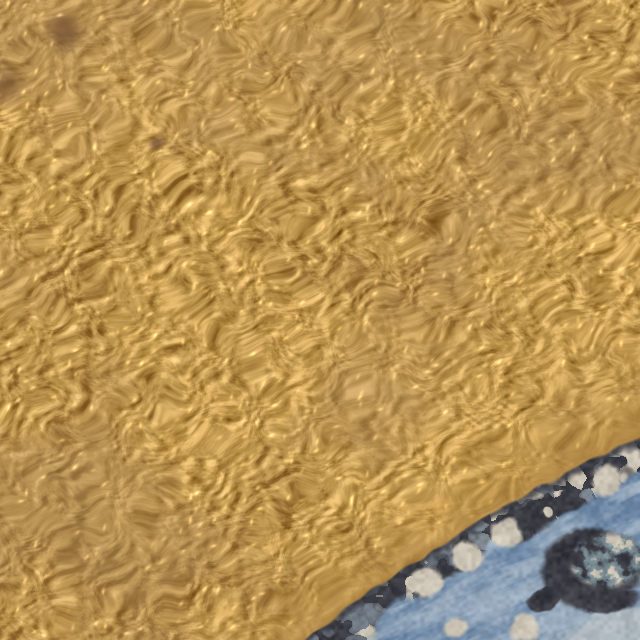
This texture is drawn by a WebGL 2 fragment shader. Its source:

```glsl
#version 300 es
precision highp float;
// Grained gold ground above a curved border of pebbles and blue brushwork.

#define GRAIN_SCALE 62.0
#define GRAIN_DEPTH 0.40
#define MOTTLE 0.15
#define GLINT_CELLS 46.0
#define PEBBLE_CELLS 42.0
#define BAND_WIDTH 0.062

uniform vec2 u_resolution;
out vec4 fragColor;

const vec3 GOLD = vec3(0.74, 0.58, 0.30);
const vec3 GOLD_LIGHT = vec3(0.83, 0.66, 0.36);
const vec3 OCHRE = vec3(0.64, 0.48, 0.25);
const vec3 UMBER = vec3(0.47, 0.33, 0.21);
const vec3 BLUE = vec3(0.49, 0.61, 0.75);
const vec3 PALE = vec3(0.71, 0.74, 0.75);
const vec3 CREAM = vec3(0.80, 0.77, 0.71);
const vec3 INK = vec3(0.23, 0.23, 0.26);

float hash(vec2 p) {
    return fract(sin(dot(p, vec2(127.1, 311.7))) * 43758.5453);
}

vec2 hash2(vec2 p) {
    return vec2(hash(p), hash(p + 37.3));
}

float noise(vec2 p) {
    vec2 i = floor(p), f = fract(p);
    f = f * f * (3.0 - 2.0 * f);
    return mix(mix(hash(i), hash(i + vec2(1, 0)), f.x),
               mix(hash(i + vec2(0, 1)), hash(i + vec2(1, 1)), f.x), f.y);
}

float fbm(vec2 p) {
    float sum = 0.0, amp = 0.5;
    for (int i = 0; i < 4; i++) {
        sum += amp * noise(p);
        p = mat2(1.6, 1.2, -1.2, 1.6) * p + 7.1;
        amp *= 0.5;
    }
    return sum / 0.9375;
}

vec2 rotate(vec2 p, float a) {
    return mat2(cos(a), -sin(a), sin(a), cos(a)) * p;
}

// Soft elliptical patch: 1 at the centre, 0 beyond its rim.
float patchMask(vec2 p, vec2 centre, vec2 radius, float angle, float soft) {
    float d = length(rotate(p - centre, angle) / radius);
    return 1.0 - smoothstep(1.0 - soft, 1.0 + soft, d);
}

// Height of the border curve at x.
float borderHeight(float x) {
    float t = x - 0.475;
    return 0.75 * t - 0.28 * t * t;
}

// Short bright flecks scattered one per cell.
float glints(vec2 uv) {
    vec2 p = uv * GLINT_CELLS, cell = floor(p);
    float sum = 0.0;
    for (int y = -1; y <= 1; y++)
    for (int x = -1; x <= 1; x++) {
        vec2 id = cell + vec2(x, y);
        vec2 r = hash2(id);
        float power = smoothstep(0.55, 1.0, hash(id + 91.7));
        vec2 q = rotate(p - id - r, 0.2 + 1.3 * hash(id + 5.9));
        sum += power * exp(-dot(q * q, vec2(18.0, 75.0)));
    }
    return sum;
}

vec3 goldGround(vec2 uv, float above) {
    vec2 warp = vec2(noise(uv * 24.0), noise(uv * 24.0 + 40.0)) - 0.5;
    vec2 p = rotate(uv, 0.45) * vec2(0.8, 1.2) * GRAIN_SCALE + 2.2 * warp;
    float relief = fbm(p + vec2(-0.18, 0.22)) - fbm(p + vec2(0.18, -0.22));
    float smoothing = mix(0.45, 1.0, smoothstep(0.0, 0.16, above));
    float tone = (fbm(uv * 9.0 + 3.0) - 0.5) * MOTTLE * 2.0
               + (fbm(uv * 34.0) - 0.5) * 0.24 + relief * GRAIN_DEPTH * smoothing;
    vec3 col = mix(GOLD, GOLD_LIGHT, smoothstep(0.0, 0.16, tone));
    col = mix(col, OCHRE, smoothstep(0.0, 0.18, -tone));
    col += 0.38 * relief * smoothing;
    // Broad greyish and brownish stains
    float grey = smoothstep(0.48, 0.75, fbm(uv * 5.0 + 17.0));
    grey += 0.6 * patchMask(uv, vec2(0.67, 0.92), vec2(0.25, 0.07), 0.1, 0.8);
    col = mix(col, vec3(0.67, 0.54, 0.35), 0.4 * min(grey, 1.0));
    float stain = 0.75 * patchMask(uv, vec2(0.10, 0.95), vec2(0.022, 0.026), 0.3, 0.7)
                + 0.6 * patchMask(uv, vec2(0.0, 0.865), vec2(0.03, 0.025), 0.0, 0.8)
                + 0.8 * patchMask(uv, vec2(0.245, 0.776), vec2(0.012, 0.008), 0.5, 0.7);
    col = mix(col, UMBER, min(stain, 0.8));
    // Strokes that follow the border
    float stroke = noise(vec2(uv.x * 9.0, above * 75.0)) - 0.5;
    col += 0.09 * stroke * (1.0 - smoothstep(0.04, 0.2, above));
    col = mix(col, OCHRE, 0.45 * exp(-above * 28.0));
    return col + vec3(0.30, 0.27, 0.20) * glints(uv) * smoothing;
}

vec3 pebbles(vec2 uv) {
    vec2 p = uv * PEBBLE_CELLS + 1.1 * (vec2(noise(uv * 75.0), noise(uv * 75.0 + 9.0)) - 0.5);
    vec2 cell = floor(p), nearId = cell;
    float nearest = 9.0;
    for (int y = -1; y <= 1; y++)
    for (int x = -1; x <= 1; x++) {
        vec2 id = cell + vec2(x, y);
        float d = length(p - id - hash2(id));
        if (d < nearest) { nearest = d; nearId = id; }
    }
    float pick = hash(nearId + 13.7);
    vec3 col = mix(INK, vec3(0.46, 0.50, 0.54), smoothstep(0.35, 0.6, pick));
    col = mix(col, CREAM, smoothstep(0.7, 0.82, pick));
    return mix(col, INK, 0.55 * smoothstep(0.35, 0.8, nearest));
}

vec3 paintedCorner(vec2 uv, float depth) {
    vec2 w = uv + 0.020 * (vec2(fbm(uv * 32.0), fbm(uv * 32.0 + 20.0)) - 0.5);
    float brush = fbm(rotate(uv, 0.45) * vec2(14.0, 55.0));
    vec3 col = mix(BLUE * 0.85, mix(BLUE, PALE, 0.55), smoothstep(0.3, 0.72, brush));
    float pale = patchMask(w, vec2(0.97, 0.015), vec2(0.11, 0.032), 0.25, 0.3);
    col = mix(col, PALE, 0.8 * pale);
    // Pebble band under the curve
    float band = BAND_WIDTH + 0.06 * (fbm(uv * 18.0 + 5.0) - 0.5);
    col = mix(col, pebbles(uv), 1.0 - smoothstep(band - 0.01, band + 0.006, depth));
    float cream = 0.0;
    for (int i = 0; i < 5; i++) {
        float x = 0.665 + 0.063 * float(i) + 0.03 * step(3.5, float(i));
        vec2 c = vec2(x, borderHeight(x) - 0.041);
        float size = i == 3 ? 0.008 : 0.022;
        cream = max(cream, patchMask(w, c, vec2(size, size * 1.1), 0.5, 0.2));
    }
    cream = max(cream, patchMask(w, vec2(0.82, 0.018), vec2(0.024, 0.021), 0.6, 0.25));
    cream = max(cream, patchMask(w, vec2(0.71, 0.02), vec2(0.02, 0.018), 0.0, 0.25));
    col = mix(col, CREAM * (0.88 + 0.22 * brush), cream);
    // Dark ring with a mottled heart
    float ring = patchMask(w, vec2(0.922, 0.112), vec2(0.078, 0.062), 0.1, 0.1);
    ring = max(ring, patchMask(w, vec2(0.855, 0.065), vec2(0.028, 0.018), 0.4, 0.15));
    ring = max(ring, patchMask(w, vec2(0.94, 0.065), vec2(0.055, 0.023), 0.0, 0.15));
    col = mix(col, INK + 0.14 * (brush - 0.5), ring);
    float heart = patchMask(w, vec2(0.95, 0.125), vec2(0.056, 0.042), 0.2, 0.15);
    float fleck = fbm(uv * 48.0 + 2.0);
    vec3 heartCol = mix(INK, vec3(0.47, 0.54, 0.57), smoothstep(0.32, 0.52, fleck));
    heartCol = mix(heartCol, CREAM, smoothstep(0.54, 0.66, fleck));
    col = mix(col, heartCol, heart);
    // Dark seam beneath the gold
    float seam = 1.0 - smoothstep(0.004, 0.018, depth + 0.012 * (fleck - 0.5));
    return mix(col, INK, 0.75 * seam) + 0.10 * (noise(uv * 150.0) - 0.5);
}

void main() {
    vec2 uv = gl_FragCoord.xy / u_resolution;
    float above = uv.y - borderHeight(uv.x) + 0.010 * (noise(uv * 38.0) - 0.5);
    float edge = 1.5 / u_resolution.y + 0.001;
    vec3 col = mix(paintedCorner(uv, -above), goldGround(uv, max(above, 0.0)),
                   smoothstep(-edge, edge, above));
    fragColor = vec4(clamp(col, 0.0, 1.0), 1.0);
}
```
